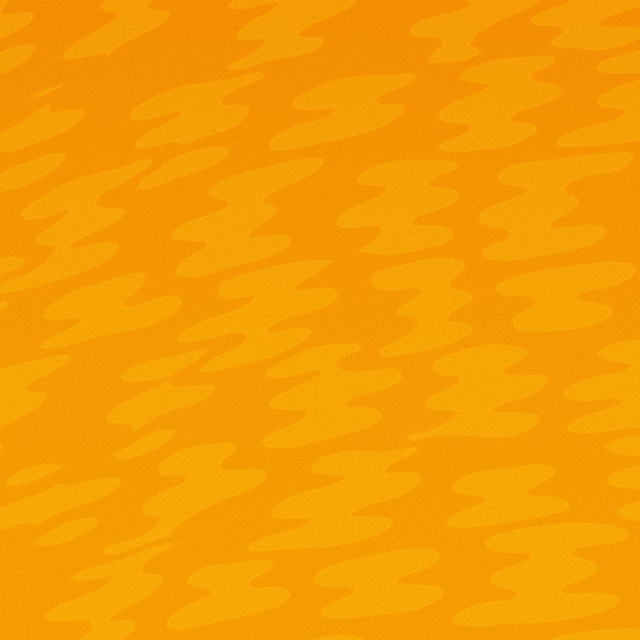
Reproduce this pattern procedurally as a Shadertoy shader.

```glsl
// Tilted amber blobs, each a stack of wavy lobes, on a shaded orange ground with fine grain.

const vec2  CELL        = vec2(0.245, 0.148);  // spacing of blobs
const vec2  ORIGIN      = vec2(0.52, 0.35);    // lattice offset, in cells
const float ROW_SHIFT   = 0.27;                // sideways step per row, in cells
const float ROW_TILT    = 0.05;
const vec2  JITTER      = vec2(0.045, 0.028);
const float SLOPE_LEFT  = 0.34;
const float SLOPE_RIGHT = 0.07;
const float SLOPE_RISE  = 0.08;                // extra slope towards the top
const float LEAN        = 0.12;                // sideways step of stacked lobes, per slope
const float SQUEEZE     = 0.27;                // horizontal squash that lengthens lobe tips
const float LOBE_PITCH  = 0.055;
const float LOBE_RADIUS = 0.0195;
const vec2  LOBE_CORE   = vec2(0.006, 0.066);  // shortest and longest straight half
const float LOBE_SHIFT  = 0.075;
const float NECK_RADIUS = 0.0075;
const float BLEND       = 0.012;
const float CHANNEL     = 0.0055;              // half gap kept between blobs
const float WARP        = 0.008;
const float RIM_WIDTH   = 0.0012;
const float RIM_GAIN    = 0.012;
const float GRAIN_SCALE = 300.0;
const float GRAIN_GAIN  = 0.034;
const vec3  GROUND_LOW  = vec3(0.96, 0.612, 0.008);
const vec3  GROUND_HIGH = vec3(0.953, 0.553, 0.008);
const vec3  BLOB_LOW    = vec3(0.965, 0.659, 0.018);
const vec3  BLOB_HIGH   = vec3(0.96, 0.610, 0.018);

vec2 hash2(vec2 p) {
    vec3 q = fract(p.xyx * vec3(0.1031, 0.1030, 0.0973));
    q += dot(q, q.yzx + 33.33);
    return fract((q.xx + q.yz) * q.zy);
}

float cornerGradient(vec2 cell, vec2 offset) {
    float angle = 6.28319 * hash2(cell + 71.0).x;
    return dot(vec2(cos(angle), sin(angle)), offset);
}

float gradientNoise(vec2 p) {
    vec2 i = floor(p), f = fract(p);
    vec2 u = f * f * f * (f * (f * 6.0 - 15.0) + 10.0);
    vec2 e = vec2(1.0, 0.0);
    float low  = mix(cornerGradient(i, f), cornerGradient(i + e.xy, f - e.xy), u.x);
    float high = mix(cornerGradient(i + e.yx, f - e.yx), cornerGradient(i + e.xx, f - e.xx), u.x);
    return mix(low, high, u.y);
}

float smoothMin(float a, float b, float k) {
    float h = max(k - abs(a - b), 0.0) / k;
    return min(a, b) - 0.25 * h * h * k;
}

float smoothMax(float a, float b, float k) {
    return -smoothMin(-a, -b, k);
}

float segmentDistance(vec2 p, vec2 a, vec2 b) {
    vec2 ab = b - a;
    return length(p - a - ab * clamp(dot(p - a, ab) / dot(ab, ab), 0.0, 1.0));
}

// One stack of lobes joined by necks, in sheared and squeezed space
float blobDistance(vec2 p, vec2 id, float slope) {
    p = vec2(p.x * SQUEEZE, p.y - slope * p.x);
    float pick = hash2(id + 23.0).x;
    int count = pick < 0.03 ? 1 : pick < 0.2 ? 2 : 3;
    float d = 1e3;
    vec2 previous = vec2(0.0);
    for (int i = 0; i < count; i++) {
        vec2 rnd = hash2(id * 3.0 + vec2(17.0, 29.0) * float(i + 1));
        float level = float(i) - 0.5 * float(count - 1);
        vec2 center = vec2(((rnd.x - 0.5) * LOBE_SHIFT + LEAN * slope * level) * SQUEEZE,
                           level * LOBE_PITCH);
        vec2 core = vec2(mix(LOBE_CORE.x, LOBE_CORE.y, rnd.y) * SQUEEZE, 0.0);
        d = smoothMin(d, segmentDistance(p, center - core, center + core) - LOBE_RADIUS, BLEND);
        if (i > 0) d = smoothMin(d, segmentDistance(p, previous, center) - NECK_RADIUS, BLEND);
        previous = center;
    }
    return d;
}

// Nearest blob, carved so that neighbours stay apart
float patternDistance(vec2 p) {
    float nearest = 1e3, second = 1e3;
    float baseRow = floor((p.y - ROW_TILT * p.x) / CELL.y - ORIGIN.y + 0.5);
    for (int j = -1; j <= 1; j++) {
        float row = baseRow + float(j);
        float shift = ORIGIN.x - ROW_SHIFT * row;
        float baseColumn = floor(p.x / CELL.x - shift + 0.5);
        for (int i = -1; i <= 1; i++) {
            vec2 id = vec2(baseColumn + float(i), row);
            vec2 center = (id + vec2(shift, ORIGIN.y)) * CELL + (hash2(id + 40.0) - 0.5) * JITTER;
            center.y += ROW_TILT * center.x;
            float slope = mix(SLOPE_LEFT, SLOPE_RIGHT, clamp(center.x, 0.0, 1.0)) + SLOPE_RISE * center.y;
            float d = blobDistance(p - center, id, slope);
            second = min(second, max(nearest, d));
            nearest = min(nearest, d);
        }
    }
    return smoothMax(nearest, CHANNEL - 0.5 * (second - nearest), BLEND);
}

void mainImage(out vec4 fragColor, in vec2 fragCoord) {
    vec2 uv = fragCoord / iResolution.y;
    vec2 bend = vec2(gradientNoise(uv * 9.0), gradientNoise(uv * 9.0 + 31.0));
    float d = patternDistance(uv + WARP * bend);
    float edge = max(fwidth(d), 1e-5);

    // Fills shaded from bottom to top
    float rise = uv.y * uv.y;
    vec3 color = mix(GROUND_LOW, GROUND_HIGH, rise);
    color = mix(color, mix(BLOB_LOW, BLOB_HIGH, rise), smoothstep(0.5 * edge, -0.5 * edge, d));

    // Faint bright rim and grain
    color += RIM_GAIN * (1.0 - smoothstep(0.0, RIM_WIDTH + edge, abs(d)));
    color += GRAIN_GAIN * gradientNoise(uv * GRAIN_SCALE);
    fragColor = vec4(clamp(color, 0.0, 1.0), 1.0);
}
```
